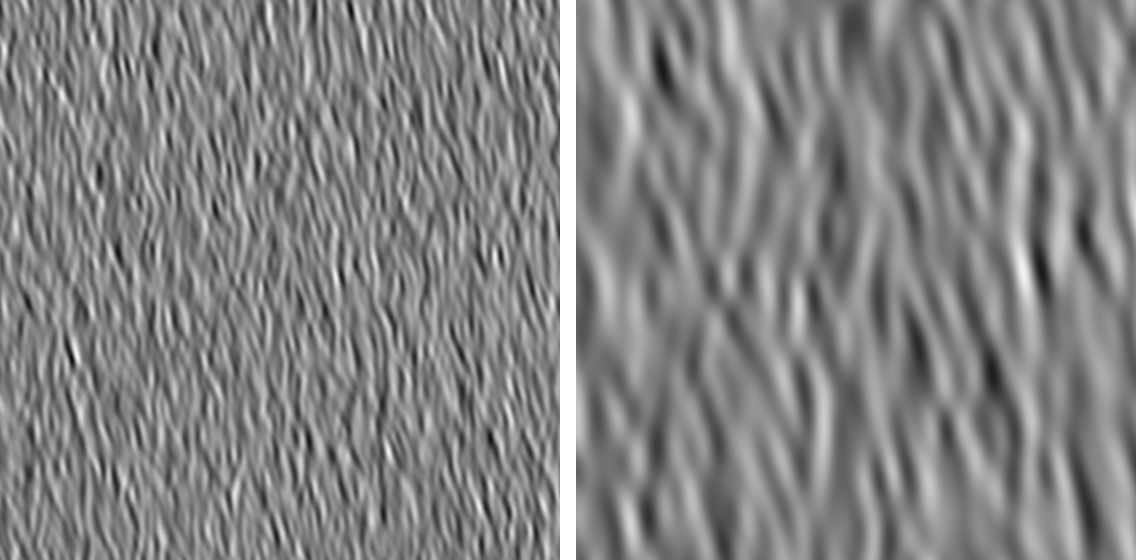
Left, the full canvas; right, a detail of the centre.
Give the GLSL for this texture, as a WebGL 1 fragment shader.

```glsl
precision highp float;
// Grey fibrous grain: short, nearly vertical streaks leaning slightly left at the top.
// Sparse Gabor noise: each grid cell scatters short elongated wave packets of random
// phase, frequency and angle; their normalised sum varies the brightness of a mid grey.

uniform vec2 u_resolution;

const float PI = 3.14159265;
const vec2 CELL = vec2(0.038, 0.060);    // grid spacing, about three packet radii
const vec2 RADIUS = vec2(0.011, 0.020);  // envelope deviation across and along a streak
const int PACKETS = 16;                  // wave packets per cell
const float FREQ_MIN = 17.0;             // streaks per canvas height
const float FREQ_MAX = 56.0;
const float LEAN = 0.13;                 // mean tilt of the streaks, radians
const float LEAN_SPREAD = 0.42;          // largest deviation from that tilt
const float MEAN_GREY = 0.507;
const float CONTRAST = 0.119;            // standard deviation of the brightness

vec3 hash3(vec2 p) {
  vec3 q = vec3(dot(p, vec2(127.1, 311.7)),
                dot(p, vec2(269.5, 183.3)),
                dot(p, vec2(419.2, 371.9)));
  return fract(sin(q) * 43758.5453);
}

// One Gaussian-windowed cosine wave at offset d from its centre
float wavePacket(vec2 d, float freq, float angle, float phase) {
  float c = cos(angle);
  float s = sin(angle);
  vec2 local = vec2(c * d.x + s * d.y, c * d.y - s * d.x);
  vec2 scaled = local / RADIUS;
  return exp(-0.5 * dot(scaled, scaled)) * cos(2.0 * PI * (freq * local.x + phase));
}

// Sum of the packets in one cell
float cellPackets(vec2 cell, vec2 p) {
  float sum = 0.0;
  for (int i = 0; i < PACKETS; i++) {
    vec2 seed = cell + float(i + 1) * vec2(17.31, 41.73);
    vec3 place = hash3(seed);
    vec3 shape = hash3(seed + 7.77);
    vec2 d = p - (cell + place.xy) * CELL;
    float freq = mix(FREQ_MIN, FREQ_MAX, shape.x);
    float angle = LEAN + LEAN_SPREAD * (shape.y - shape.z);
    sum += wavePacket(d, freq, angle, place.z);
  }
  return sum;
}

// Noise with zero mean and unit variance
float streakNoise(vec2 p) {
  vec2 home = floor(p / CELL);
  float sum = 0.0;
  for (int y = -1; y <= 1; y++) {
    for (int x = -1; x <= 1; x++) {
      sum += cellPackets(home + vec2(float(x), float(y)), p);
    }
  }
  float density = float(PACKETS) / (CELL.x * CELL.y);
  return sum / sqrt(0.5 * density * PI * RADIUS.x * RADIUS.y);
}

void main() {
  vec2 p = gl_FragCoord.xy / u_resolution.y;
  float grey = MEAN_GREY + CONTRAST * streakNoise(p);
  gl_FragColor = vec4(vec3(clamp(grey, 0.0, 1.0)), 1.0);
}
```
